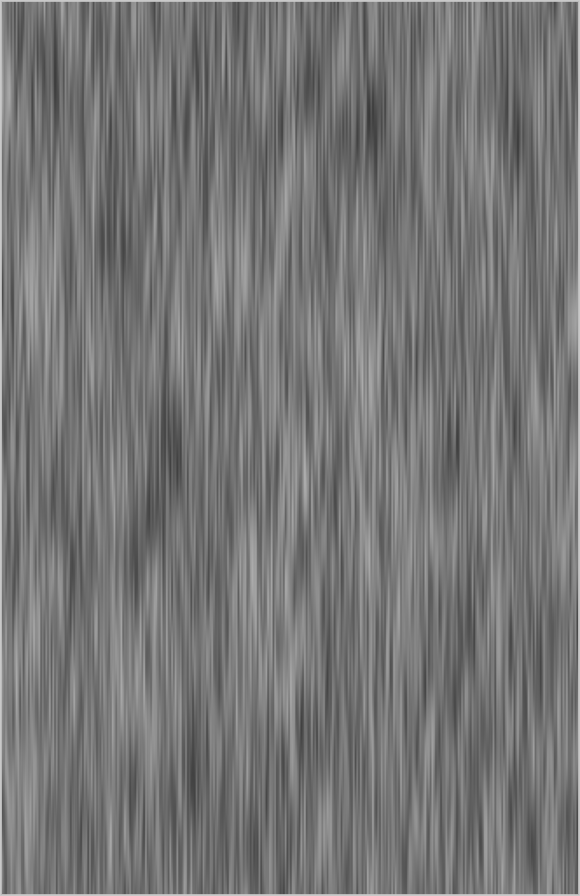
A Shadertoy shader for this texture:

```glsl
#define MEAN_GREY 0.463
#define FINE_SCALE vec2(332.0, 9.0)
#define FINE_CONTRAST 0.235
#define BROAD_SCALE vec2(155.0, 8.0)
#define BROAD_CONTRAST 0.16
#define PATCH_SCALE vec2(27.6, 7.0)
#define PATCH_CONTRAST 0.11
#define PATCH_REPEAT vec2(6.0, 0.63)
#define CLOUD_SCALE vec2(7.0, 3.0)
#define CLOUD_CONTRAST 0.06
#define BORDER_WIDTH 0.003
#define BORDER_GREY 0.79

const vec2 NO_REPEAT = vec2(10000.0, 0.0);

float hash(vec2 p) {
    vec3 q = fract(vec3(p.xyx) * 0.1031);
    q += dot(q, q.yzx + 33.33);
    return fract((q.x + q.y) * q.z);
}

// Smooth random value along one fibre; repeat = columns per tile, lift per tile
float fibre(float column, float y, float seed, vec2 repeat) {
    y -= repeat.y * floor(column / repeat.x);
    column = mod(column, repeat.x);
    y += 17.0 * hash(vec2(column, seed)) + 40.0;
    float cell = floor(y);
    float t = smoothstep(0.0, 1.0, y - cell);
    vec2 id = vec2(column + 471.0 * seed, cell);
    return mix(hash(id), hash(id + vec2(0.0, 1.0)), t);
}

// Fibres centred in their columns, blended across, around zero
float fibres(vec2 p, float seed, vec2 repeat) {
    p.x += 0.5;
    float column = floor(p.x);
    float t = smoothstep(0.0, 1.0, p.x - column);
    float left = fibre(column, p.y, seed, repeat);
    float right = fibre(column + 1.0, p.y, seed, repeat);
    return mix(left, right, t) - 0.5;
}

void mainImage(out vec4 fragColor, in vec2 fragCoord) {
    vec2 uv = fragCoord / iResolution.x;
    vec2 size = iResolution.xy / iResolution.x;

    // Thin strands over wider ones, sheared patches and soft clouds
    float grey = MEAN_GREY;
    grey += FINE_CONTRAST * fibres(uv * FINE_SCALE, 1.0, NO_REPEAT);
    grey += BROAD_CONTRAST * fibres(uv * BROAD_SCALE, 2.0, NO_REPEAT);
    grey += PATCH_CONTRAST * fibres(uv * PATCH_SCALE, 3.0, PATCH_REPEAT);
    grey += CLOUD_CONTRAST * fibres(uv * CLOUD_SCALE, 4.0, NO_REPEAT);

    // Thin pale frame
    vec2 inset = min(uv, size - uv);
    float edge = min(inset.x, inset.y);
    float halfPixel = 0.5 / iResolution.x;
    float frame = 1.0 - smoothstep(BORDER_WIDTH - halfPixel, BORDER_WIDTH + halfPixel, edge);
    grey = mix(grey, BORDER_GREY, frame);

    fragColor = vec4(vec3(clamp(grey, 0.0, 1.0)), 1.0);
}
```
